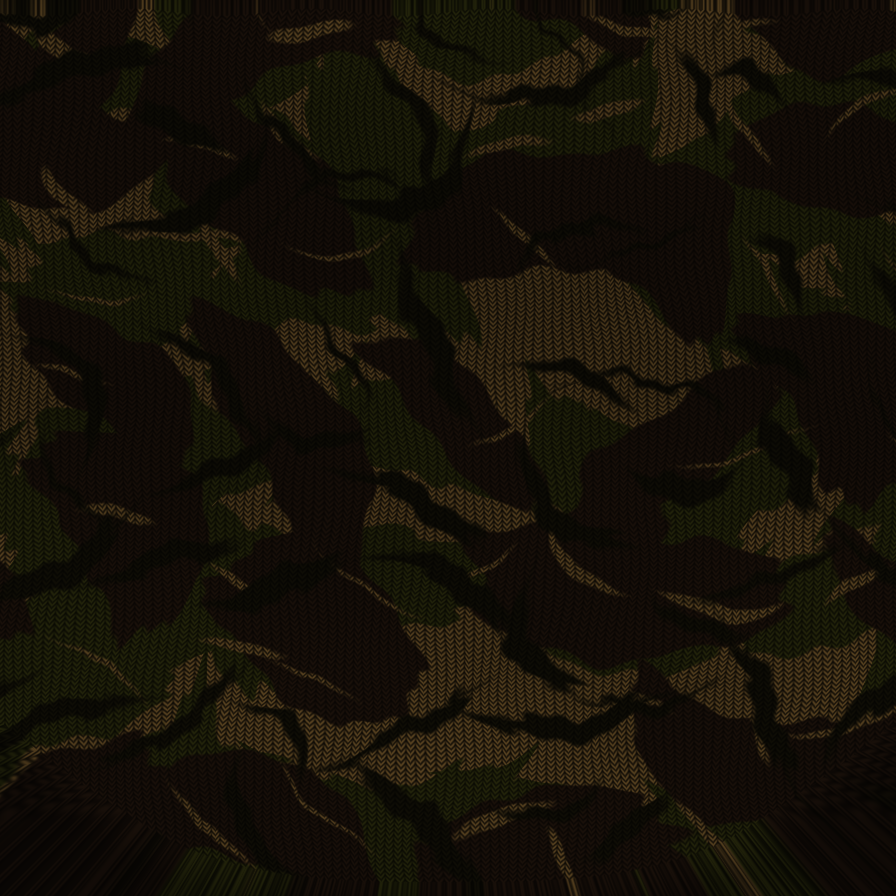
Reproduce this texture procedurally as a WebGL 1 fragment shader.

```glsl
precision highp float;
uniform vec2 u_resolution;

// Dye colour, with the depth of its thread relief in w
const vec4 TAN = vec4(0.200, 0.150, 0.073, 0.52);
const vec4 GREEN = vec4(0.090, 0.092, 0.027, 0.38);
const vec4 BROWN = vec4(0.069, 0.044, 0.026, 0.32);
const vec4 BLACK = vec4(0.041, 0.036, 0.015, 0.32);
const float TAU = 6.2831853;

float hash(vec2 p) {
  return fract(sin(dot(p, vec2(127.1, 311.7))) * 4375.85);
}

vec2 hash2(vec2 p) {
  return vec2(hash(p), hash(p + 17.3));
}

mat2 rotation(float a) {
  float c = cos(a), s = sin(a);
  return mat2(c, -s, s, c);
}

// Layered sines that bend the plane
vec2 waves(vec2 p) {
  return sin(p.yx * 9.0 + vec2(0.4, 2.1))
       + 0.5 * sin(p.yx * 23.0 + p * 11.0 + vec2(1.7, 4.0))
       + 0.25 * sin(p.yx * 51.0 - p * 29.0);
}

// Curved brush mark; rough holds bristle strength and edge wobble
float brushMark(vec2 p, vec2 radius, float bend, vec2 rough, float seed) {
  p.y += bend * (p.x * p.x - 0.15);
  float bristle = sin(p.y * 19.0 + seed) + 0.6 * sin(p.y * 47.0 + seed * 2.0);
  p.x *= 1.0 + rough.x * bristle;
  p.y += rough.y * (sin(p.x * 8.0 + seed) + 0.5 * sin(p.x * 21.0 - seed));
  return (length(p / radius) - 1.0) * radius.y;
}

// Distance to the nearest brush mark, one mark per cell
float brushLayer(vec2 p, float scale, vec2 small, vec2 large,
                 vec2 rough, float seed) {
  vec2 q = p * scale;
  vec2 cell = floor(q);
  float nearest = 9.0;
  for (int j = -1; j <= 1; j++) {
    for (int i = -1; i <= 1; i++) {
      vec2 id = cell + vec2(float(i), float(j));
      vec2 key = id + seed;
      vec2 center = id + 0.15 + 0.7 * hash2(key);
      vec2 radius = mix(small, large, hash2(key + 5.1));
      float angle = mix(-1.2, 0.6, hash(key + 9.7));
      float bend = mix(-0.95, 0.95, hash(key + 13.9));
      vec2 local = rotation(angle) * (q - center);
      float mark = brushMark(local, radius, bend, rough, TAU * hash(key + 3.3));
      nearest = min(nearest, mark);
    }
  }
  return nearest / scale;
}

vec4 paint(vec4 under, vec4 ink, float dist, float softness) {
  return mix(ink, under, smoothstep(-softness, softness, dist));
}

vec4 camouflage(vec2 p) {
  p += 0.010 * waves(p);
  vec4 dye = TAN;
  dye = paint(dye, GREEN, brushLayer(p, 5.2, vec2(0.62, 0.26),
    vec2(0.80, 0.52), vec2(0.13, 0.04), 2.0), 0.0018);
  dye = paint(dye, BROWN, brushLayer(p, 4.5, vec2(0.52, 0.17),
    vec2(0.78, 0.38), vec2(0.06, 0.03), 31.0), 0.0018);
  dye = paint(dye, TAN, brushLayer(p, 6.6, vec2(0.20, 0.012),
    vec2(0.46, 0.060), vec2(0.12, 0.012), 57.0), 0.0016);
  return paint(dye, BLACK, brushLayer(p, 7.4, vec2(0.30, 0.02),
    vec2(0.78, 0.12), vec2(0.16, 0.04), 83.0), 0.0032);
}

// Knit relief: uneven columns of V stitches with dark gaps
float knit(vec2 p, float columns, float rows, float depth) {
  p += 0.006 * waves(p) + 0.0008 * waves(p.yx * 5.0);
  float leg = abs(fract(p.x * columns) - 0.5) * 2.0;
  float thread = cos(TAU * (p.y * rows - leg));
  float gap = smoothstep(0.55, 1.0, leg);
  return (1.0 + depth * thread) * (1.0 - 0.9 * depth * gap);
}

// Pull the outer rim inward so it streaks toward the bottom corners
vec2 stretchRim(vec2 p) {
  vec2 v = p - 0.5;
  vec2 a = abs(v);
  float reach = pow(dot(a * a, a), 0.3333);
  float limit = mix(0.485, 0.64, smoothstep(-0.42, -0.12, v.y));
  v *= min(1.0, limit / max(reach, 0.001));
  v.y = min(v.y, 0.487 + 0.004 * sin(v.x * 31.0));
  return v + 0.5;
}

void main() {
  vec2 uv = gl_FragCoord.xy / u_resolution;
  vec2 p = stretchRim(uv);
  float rim = smoothstep(0.0, 0.05, length(uv - p));
  float shade = 1.0 + 0.07 * waves(p * 0.7).x;
  vec4 dye = camouflage(p);
  float relief = knit(p, 96.0, 180.0, dye.w);
  gl_FragColor = vec4(dye.rgb * relief * shade * (1.0 - 0.25 * rim), 1.0);
}
```
